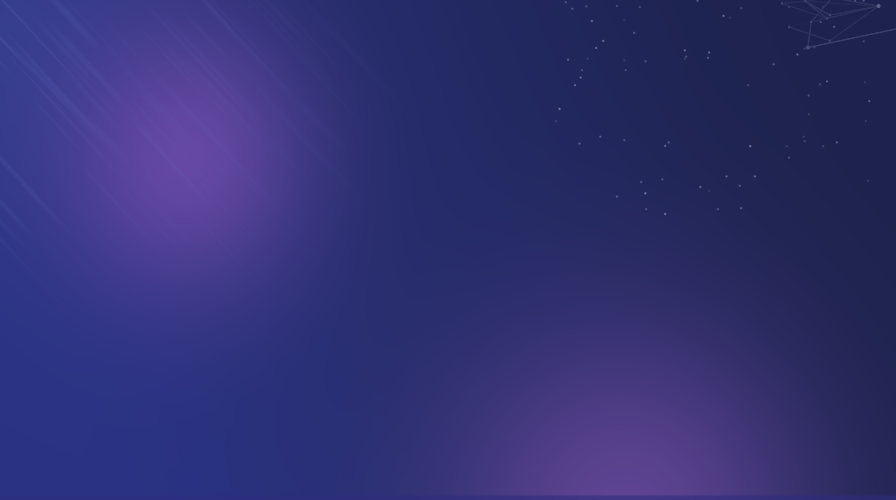
This background is drawn by a Shadertoy shader. Its source:

```glsl
// Night-blue backdrop with two violet glows, slanted light streaks at upper left,
// and a scatter of stars with a faint web of links at upper right.
// Built from colour ramps, Gaussian glows and hashed line segments and dots.

const float ASPECT = 1.79;
const vec3 BLUE_LEFT = vec3(0.163, 0.200, 0.515);
const vec3 BLUE_MIDDLE = vec3(0.138, 0.168, 0.405);
const vec3 NAVY_RIGHT = vec3(0.115, 0.136, 0.305);
const vec3 CORNER_SHEEN = vec3(0.23, 0.27, 0.58);
const vec3 VIOLET_UPPER = vec3(0.395, 0.282, 0.635);
const vec3 VIOLET_LOWER = vec3(0.370, 0.265, 0.575);
const vec3 EDGE_BLUE = vec3(0.18, 0.17, 0.49);
const vec3 STREAK_COLOR = vec3(0.38, 0.42, 0.73);
const vec3 STAR_COLOR = vec3(0.66, 0.69, 0.83);

const vec2 UPPER_CENTER = vec2(0.372, 0.686);
const vec2 UPPER_RADIUS = vec2(0.250, 0.280);
const vec2 LOWER_CENTER = vec2(1.25, -0.03);
const vec2 LOWER_RADIUS = vec2(0.36, 0.37);

const int STREAK_COUNT = 75;
const float STREAK_STRENGTH = 1.1;
const vec2 STREAK_DIRECTION = vec2(0.68, -0.733);
const int STAR_COUNT = 75;
const float STAR_RADIUS = 0.0016;
const int NODE_COUNT = 9;
const vec2 HUB = vec2(1.755, 0.988);
const float LINK_WIDTH = 0.0005;
const float LINK_STRENGTH = 0.14;

float hash(float n) {
    return fract(sin(n * 127.1) * 43758.5453);
}

vec2 hash2(float n) {
    return vec2(hash(n + 0.37), hash(n + 51.73));
}

float gaussian(vec2 p, vec2 center, vec2 radius) {
    vec2 q = (p - center) / radius;
    return exp(-dot(q, q));
}

float segmentDistance(vec2 p, vec2 a, vec2 b) {
    vec2 ab = b - a;
    float t = clamp(dot(p - a, ab) / dot(ab, ab), 0.0, 1.0);
    return length(p - a - ab * t);
}

float disc(vec2 p, vec2 center, float radius, float pixel) {
    return 1.0 - smoothstep(radius - 0.5 * pixel, radius + pixel, length(p - center));
}

float link(vec2 p, vec2 a, vec2 b, float pixel) {
    return 1.0 - smoothstep(LINK_WIDTH, LINK_WIDTH + pixel, segmentDistance(p, a, b));
}

// Base ramp and the broad glows
vec3 backdrop(vec2 uv, vec2 p) {
    float ramp = uv.x + 0.2 * (uv.y - 0.5);
    vec3 color = mix(BLUE_LEFT, BLUE_MIDDLE, smoothstep(0.0, 0.55, ramp));
    color = mix(color, NAVY_RIGHT, smoothstep(0.45, 1.0, ramp));
    color = mix(color, CORNER_SHEEN, 0.6 * gaussian(p, vec2(0.0, 0.95), vec2(0.36)));
    color = mix(color, VIOLET_UPPER, gaussian(p, UPPER_CENTER, UPPER_RADIUS));
    return mix(color, VIOLET_LOWER, gaussian(p, LOWER_CENTER, LOWER_RADIUS));
}

// Tapered slanted streaks, brightest near the upper left corner
float streaks(vec2 p, float pixel) {
    vec2 normal = vec2(-STREAK_DIRECTION.y, STREAK_DIRECTION.x);
    float light = 0.0;
    for (int i = 0; i < STREAK_COUNT; i++) {
        float id = float(i);
        vec2 start = vec2(-0.15, 0.62) + hash2(id) * vec2(0.75, 0.45);
        vec2 shape = hash2(id + 200.0);
        vec2 q = vec2(dot(p - start, STREAK_DIRECTION), dot(p - start, normal));
        float t = clamp(q.x / mix(0.12, 0.42, shape.x), 0.0, 1.0);
        float width = mix(0.0015, 0.010, shape.y * shape.y) + 0.5 * pixel;
        float body = 1.0 - smoothstep(0.2 * width, width, abs(q.y));
        light += body * sin(3.14159 * t) * mix(0.08, 0.26, hash(id + 400.0));
    }
    float fade = exp(-2.7 * distance(p, vec2(0.0, 1.0)));
    return min(light * fade * STREAK_STRENGTH, 0.4);
}

// Stars gather toward the top and thin out below
float stars(vec2 p, float pixel) {
    float light = 0.0;
    for (int i = 0; i < STAR_COUNT; i++) {
        float id = float(i) + 600.0;
        vec2 h = hash2(id);
        vec2 center = vec2(ASPECT - 0.72 * h.x, 1.0 - 0.46 * pow(h.y, 1.5));
        float glow = mix(0.12, 0.6, hash(id + 90.0));
        light = max(light, glow * disc(p, center, STAR_RADIUS, pixel));
    }
    return light;
}

// Links fan out from a hub and join neighbouring nodes
float web(vec2 p, float pixel) {
    vec2 previous = vec2(1.614, 0.905);
    float light = 1.4 * LINK_STRENGTH * link(p, previous, vec2(ASPECT, 0.942), pixel);
    light = max(light, 0.30 * disc(p, previous, 0.0035, pixel));
    light = max(light, 0.45 * disc(p, HUB, 0.0035, pixel));
    for (int i = 0; i < NODE_COUNT; i++) {
        vec2 node = vec2(1.48, 0.91) + hash2(float(i) + 800.0) * vec2(0.33, 0.11);
        float reach = 1.0 - smoothstep(0.05, 0.22, distance(node, HUB));
        float near = 1.0 - smoothstep(0.04, 0.16, distance(node, previous));
        light = max(light, LINK_STRENGTH * reach * link(p, HUB, node, pixel));
        light = max(light, LINK_STRENGTH * near * link(p, previous, node, pixel));
        light = max(light, 0.25 * disc(p, node, 0.002, pixel));
        previous = node;
    }
    return light;
}

void mainImage(out vec4 fragColor, in vec2 fragCoord) {
    vec2 uv = fragCoord / iResolution.xy;
    vec2 p = uv * vec2(ASPECT, 1.0);
    float pixel = 1.0 / iResolution.y;
    vec3 color = backdrop(uv, p);
    color = mix(color, STREAK_COLOR, streaks(p, pixel));
    color = mix(color, STAR_COLOR, max(stars(p, pixel), web(p, pixel)));
    color = mix(EDGE_BLUE, color, smoothstep(0.006, 0.012, uv.y) * 0.6 + 0.4);
    fragColor = vec4(color, 1.0);
}
```
